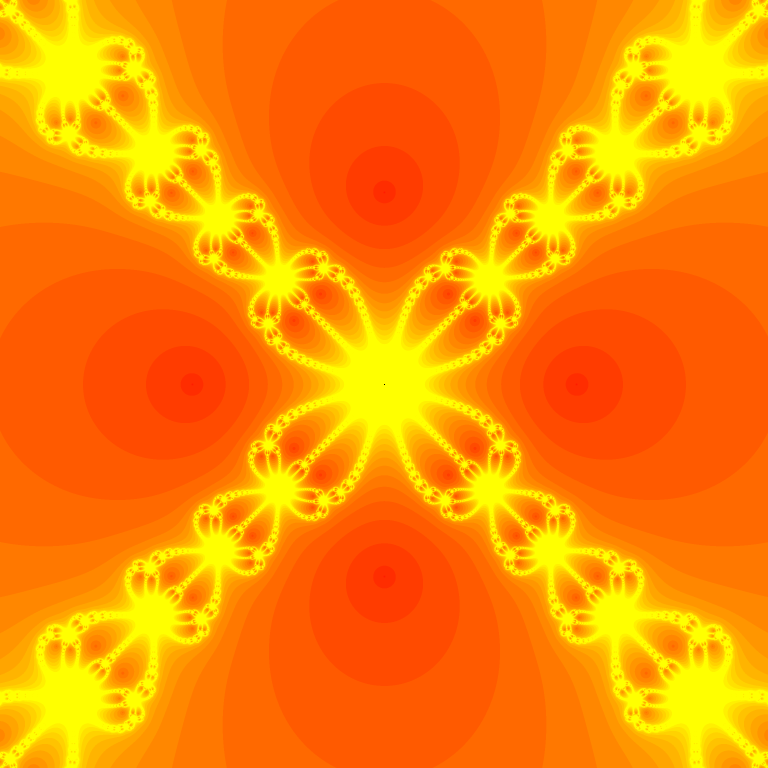
Write a Shadertoy shader that draws this background.

```glsl
#define VIEW_SPAN 4.0
#define CENTER vec2(0.50065, 0.49935)
#define MAX_STEPS 17
#define TOLERANCE 1.63e-4
#define GREEN_STEP (15.0 / 255.0)
#define DOT_RADIUS 0.0026
#define SAMPLES 3

vec2 complexMul(vec2 a, vec2 b) {
    return vec2(a.x * b.x - a.y * b.y, a.x * b.y + a.y * b.x);
}

// Newton steps needed for z^4 = 1 to settle on a root
float newtonSteps(vec2 z) {
    int steps = 1;
    for (; steps < MAX_STEPS; steps++) {
        vec2 z2 = complexMul(z, z);
        vec2 z3 = complexMul(z2, z);
        vec2 residual = complexMul(z2, z2) - vec2(1.0, 0.0);
        if (length(residual) < TOLERANCE) break;
        vec2 inverseCube = vec2(z3.x, -z3.y) / max(dot(z3, z3), 1e-30);
        z = 0.75 * z + 0.25 * inverseCube;
    }
    return float(steps);
}

// Red through orange to yellow, one band per step
vec3 bandColor(float steps) {
    return vec3(1.0, min(steps * GREEN_STEP, 1.0), 0.0);
}

void mainImage(out vec4 fragColor, in vec2 fragCoord) {
    float unitsPerPixel = VIEW_SPAN / min(iResolution.x, iResolution.y);
    vec2 point = (fragCoord - CENTER * iResolution.xy) * unitsPerPixel;

    // Average a grid of samples to smooth the band edges
    vec3 color = vec3(0.0);
    for (int j = 0; j < SAMPLES; j++) {
        for (int i = 0; i < SAMPLES; i++) {
            vec2 offset = (vec2(i, j) + 0.5) / float(SAMPLES) - 0.5;
            color += bandColor(newtonSteps(point + offset * unitsPerPixel));
        }
    }
    color /= float(SAMPLES * SAMPLES);

    // Dark speck at the singular point
    float edge = 0.5 * unitsPerPixel;
    float speck = 1.0 - smoothstep(DOT_RADIUS - edge, DOT_RADIUS + edge, length(point));
    fragColor = vec4(mix(color, vec3(0.0), speck), 1.0);
}
```
